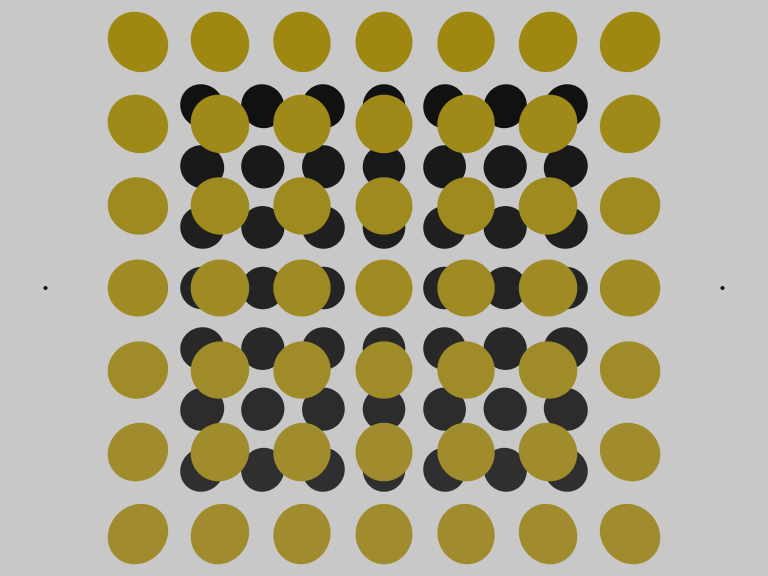
A WebGL 2 fragment shader for this pattern:

```glsl
#version 300 es
precision highp float;
// Two 7 x 7 grids of flat-shaded spheres in perspective: gold in front, black behind, with two side dots.

uniform vec2 u_resolution;
out vec4 fragColor;

// Lengths are fractions of the canvas height
const float GRID_REACH = 3.0;      // spheres on each side of the central one
const float GOLD_SPACING = 0.1424;
const float GOLD_RADIUS = 0.0494;
const float BLACK_SPACING = 0.1052;
const float BLACK_RADIUS = 0.0369;
const float FOCAL_LENGTH = 1.207;  // 45 degree vertical field of view
const float DOT_OFFSET = 0.5877;
const float DOT_RADIUS = 0.0035;

const vec3 BACKGROUND = vec3(0.784);
const vec3 DOT_COLOR = vec3(0.04);
const vec3 GOLD_LINEAR = vec3(0.345, 0.250, 0.0);
const vec3 BLACK_LINEAR = vec3(0.0);
const float HAZE_TOP = 0.0026;     // white added in linear light, by row
const float HAZE_BOTTOM = 0.0242;
const float GAMMA = 2.2;

// Nearest grid cell, as whole steps from the centre
vec2 nearestCell(vec2 p, float spacing) {
    return clamp(floor(p / spacing + 0.5), -GRID_REACH, GRID_REACH);
}

// Projected sphere: a disc stretched away from the view axis
float sphereDistance(vec2 p, vec2 center, float radius) {
    float axisDistance = length(center);
    vec2 radial = axisDistance > 0.0 ? center / axisDistance : vec2(1.0, 0.0);
    float stretch = sqrt(1.0 + dot(center, center) / (FOCAL_LENGTH * FOCAL_LENGTH));
    vec2 offset = p - center;
    vec2 local = vec2(dot(offset, radial) / stretch,
                      dot(offset, vec2(-radial.y, radial.x)));
    return length(local) - radius;
}

// Each row is one flat tone, hazier toward the bottom
vec3 rowColor(vec3 linearColor, float row) {
    float descent = 0.5 - 0.5 * row / GRID_REACH;
    float haze = mix(HAZE_TOP, HAZE_BOTTOM, descent);
    return pow(mix(linearColor, vec3(1.0), haze), vec3(1.0 / GAMMA));
}

float coverage(float dist, float pixel) {
    return clamp(0.5 - dist / pixel, 0.0, 1.0);
}

vec3 paintGrid(vec3 under, vec2 p, float spacing, float radius, vec3 tint, float pixel) {
    vec2 cell = nearestCell(p, spacing);
    float dist = sphereDistance(p, cell * spacing, radius);
    return mix(under, rowColor(tint, cell.y), coverage(dist, pixel));
}

void main() {
    float pixel = 1.0 / u_resolution.y;
    vec2 p = (gl_FragCoord.xy - 0.5 * u_resolution) * pixel;

    // Side dots, mirrored about the vertical axis
    float dotDistance = length(vec2(abs(p.x) - DOT_OFFSET, p.y)) - DOT_RADIUS;
    vec3 color = mix(BACKGROUND, DOT_COLOR, coverage(dotDistance, pixel));

    // Grids from back to front
    color = paintGrid(color, p, BLACK_SPACING, BLACK_RADIUS, BLACK_LINEAR, pixel);
    color = paintGrid(color, p, GOLD_SPACING, GOLD_RADIUS, GOLD_LINEAR, pixel);

    fragColor = vec4(color, 1.0);
}
```
